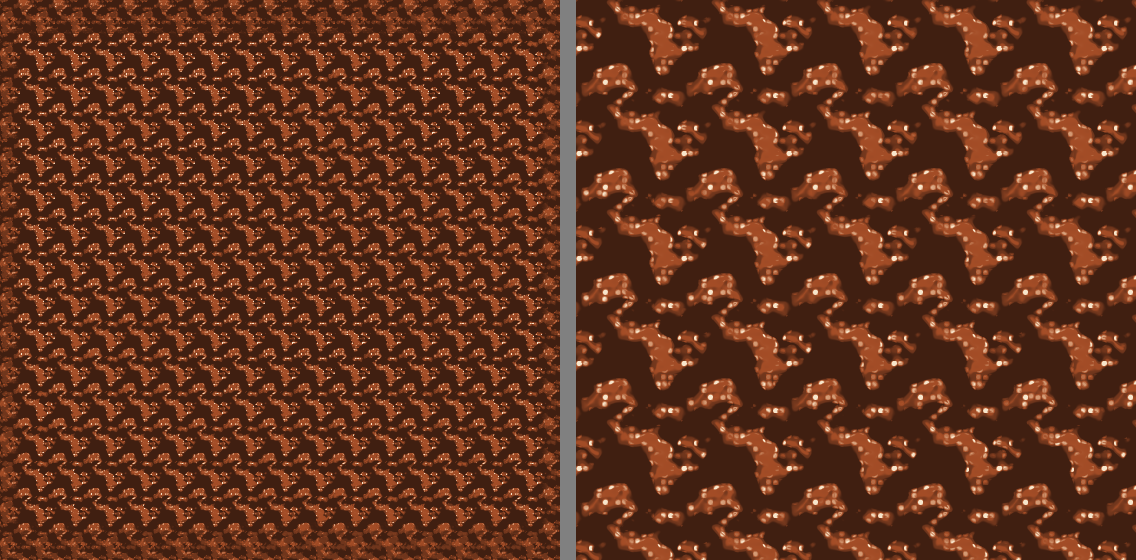
Left: the whole. Right: its middle third, enlarged.
Give the GLSL for this pattern, as a Shadertoy shader.

```glsl
// Copper-brown mottled relief: a hooked blob motif in a square grid, with sparkling rims and worn borders.

const vec2  REPEATS      = vec2(16.0);
const vec2  PHASE        = vec2(0.33, 0.17);
const float WARP         = 0.075;   // raggedness of the outline, in tiles
const float DRIFT        = 0.025;   // slow change of outline over the canvas
const float RIM_SOFTNESS = 0.045;   // width of the half-lit edge, in tiles
const float GRAINS       = 16.0;    // sparkle cells per tile
const float SPARKLE_RATE = 0.46;
const vec2  BORDER       = vec2(0.035, 0.07);

const vec3 UMBER  = vec3(0.25, 0.12, 0.065);
const vec3 BROWN  = vec3(0.44, 0.21, 0.11);
const vec3 COPPER = vec3(0.64, 0.30, 0.15);
const vec3 ROSE   = vec3(0.72, 0.43, 0.28);
const vec3 SAND   = vec3(0.83, 0.60, 0.45);
const vec3 CREAM  = vec3(0.97, 0.90, 0.80);

// Motif strokes: start and end of each capsule in tile units
const int STROKES = 11;
const vec4 STROKE[STROKES] = vec4[STROKES](
    vec4(0.28, 0.78, 0.46, 0.81), vec4(0.46, 0.81, 0.56, 0.66),
    vec4(0.56, 0.66, 0.46, 0.58), vec4(0.28, 0.78, 0.12, 0.64),
    vec4(0.50, 0.36, 0.72, 0.33), vec4(0.72, 0.33, 0.86, 0.10),
    vec4(0.86, 0.10, 0.84, -0.06), vec4(0.93, 0.06, 1.15, 0.08),
    vec4(0.50, 0.36, 0.38, 0.45), vec4(0.08, 0.30, 0.25, 0.22),
    vec4(0.78, 0.62, 0.96, 0.56));
const float RADIUS[STROKES] = float[STROKES](
    0.07, 0.05, 0.035, 0.05, 0.08, 0.10, 0.08, 0.035, 0.045, 0.045, 0.04);

float hash(vec2 p) {
    vec3 q = fract(vec3(p.xyx) * 0.1031);
    q += dot(q, q.yzx + 33.33);
    return fract((q.x + q.y) * q.z);
}

// Value noise that wraps after the given number of cells
float wrapNoise(vec2 p, float period) {
    vec2 i = floor(p), f = fract(p);
    f = f * f * (3.0 - 2.0 * f);
    vec2 lo = mod(i, period), hi = mod(i + 1.0, period);
    return mix(mix(hash(lo), hash(vec2(hi.x, lo.y)), f.x),
               mix(hash(vec2(lo.x, hi.y)), hash(hi), f.x), f.y);
}

// Signed distance to the motif, wrapped round the tile
float motif(vec2 p) {
    float d = 1.0;
    for (int i = 0; i < STROKES; i++) {
        vec2 arm = 0.5 * (STROKE[i].zw - STROKE[i].xy);
        vec2 q = p - 0.5 * (STROKE[i].xy + STROKE[i].zw);
        q -= round(q);
        float along = clamp(dot(q, arm) / dot(arm, arm), -1.0, 1.0);
        d = min(d, length(q - arm * along) - RADIUS[i]);
    }
    return d;
}

// Brightness of the relief, from 0 (recess) to 1 (glint)
float relief(vec2 tile, vec2 uv) {
    vec2 warp = vec2(wrapNoise(tile * 8.0, 8.0), wrapNoise(tile * 8.0 + 3.5, 8.0)) - 0.5;
    float slow = wrapNoise(uv * 5.0 + 20.0, 64.0) - 0.5;
    float grain = wrapNoise(tile * GRAINS, GRAINS) - 0.5;
    float d = motif(tile + warp * WARP * 2.0) + grain * 0.05 + slow * DRIFT;

    // Soft brown rim, then the copper plateau
    float tone = 0.25 * smoothstep(RIM_SOFTNESS, 0.0, d);
    tone += 0.25 * smoothstep(0.01, -0.045, d + grain * 0.05);
    tone += grain * 0.10 * smoothstep(RIM_SOFTNESS, -0.02, d);

    // Glints repeat with the tile, but strengthen and fade over the canvas
    vec2 cell = floor(tile * GRAINS);
    vec2 id = mod(cell, GRAINS);
    float chance = hash(id + 41.0);
    float rate = SPARKLE_RATE + 0.10 * (uv.y - uv.x) + 0.25 * slow;
    float wear = hash(cell + 211.0);
    vec2 jitter = 0.3 * (vec2(hash(id + 7.0), hash(id + 83.0)) - 0.5);
    float spot = smoothstep(0.65, 0.2, length(fract(tile * GRAINS) - 0.5 - jitter));
    float rim = smoothstep(0.055, 0.015, abs(d + 0.005));
    float lit = smoothstep(rate + 0.05, rate - 0.05, chance + 0.25 * (wear - 0.5));
    float glint = mix(0.35, 0.95, pow(hash(id + 131.0), 2.0));
    return clamp(tone + spot * rim * lit * glint, 0.0, 1.0);
}

vec3 copperRamp(float t) {
    vec3 c = mix(UMBER, BROWN, smoothstep(0.0, 0.25, t));
    c = mix(c, COPPER, smoothstep(0.25, 0.5, t));
    c = mix(c, ROSE, smoothstep(0.5, 0.65, t));
    c = mix(c, SAND, smoothstep(0.65, 0.8, t));
    return mix(c, CREAM, smoothstep(0.8, 1.0, t));
}

void mainImage(out vec4 fragColor, in vec2 fragCoord) {
    vec2 uv = fragCoord / iResolution.xy;
    vec2 tile = uv * REPEATS - PHASE;
    float tone = relief(tile, uv);

    // Borders: a second, shifted layer muddies the motif
    vec2 inset = min(uv, 1.0 - uv) / BORDER;
    float worn = 1.0 - smoothstep(0.4, 1.1, min(inset.x, inset.y));
    float ghost = relief(tile + vec2(0.47, 0.38), uv);
    tone = mix(tone, 0.5 * (tone + ghost), worn);

    fragColor = vec4(copperRamp(tone), 1.0);
}
```
